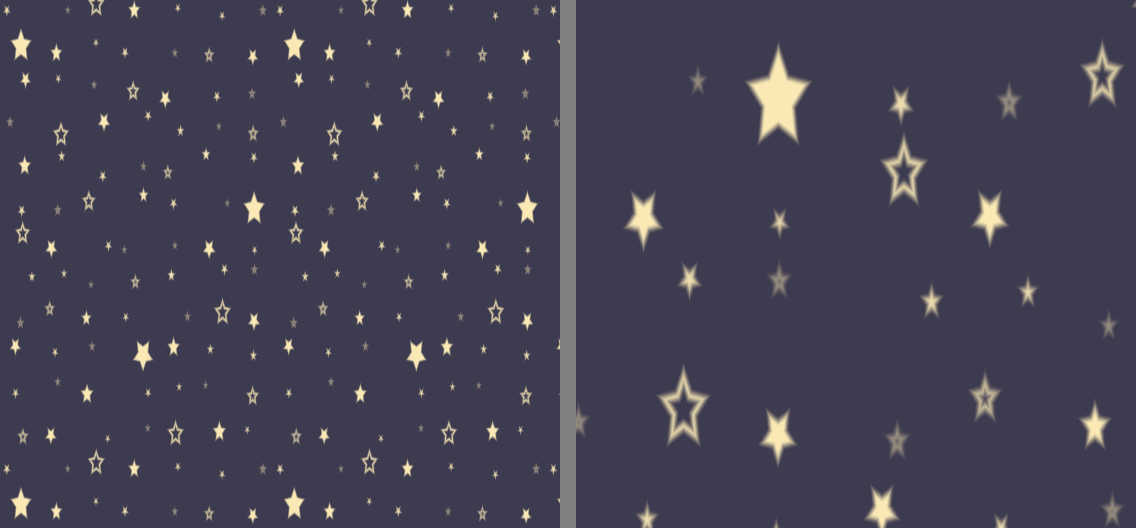
Left, the full canvas; right, a detail of the centre.
A Shadertoy shader for this pattern:

```glsl
#define NIGHT vec3(0.24, 0.23, 0.31)
#define CREAM vec3(0.98, 0.915, 0.71)
#define GRID vec2(7.0, 12.0)        // cells in one repeating tile
#define TILE vec2(0.488, 0.819)     // tile size in canvas widths
#define STRETCH 1.62                // height of a star against its width
#define INNER 0.52                  // valley radius against tip radius
#define STROKE 0.0013               // half width of an outline
#define SOFT 0.0019                 // half width of a soft edge
#define JITTER 0.74                 // wander inside a cell

// Star kinds: end of rank range, tip radius, outlined, opacity
const vec4 KINDS[8] = vec4[8](
    vec4( 3.0, 0.0185, 0.0, 1.0),
    vec4( 8.0, 0.0137, 1.0, 0.92),
    vec4(11.0, 0.0112, 1.0, 0.88),
    vec4(17.0, 0.0084, 1.0, 0.75),
    vec4(28.0, 0.0100, 0.0, 1.0),
    vec4(36.0, 0.0072, 0.0, 1.0),
    vec4(64.0, 0.0045, 0.0, 0.92),
    vec4(84.0, 0.0047, 1.0, 0.5));

vec3 hash32(vec2 p) {
    vec3 q = fract(vec3(p.xyx) * vec3(0.1031, 0.1030, 0.0973));
    q += dot(q, q.yxz + 33.33);
    return fract((q.xxy + q.yzz) * q.zyx);
}

// Signed distance to a five-pointed star, tip upward
float starDistance(vec2 p, float radius) {
    const float SECTOR = 0.62831853;
    float angle = abs(mod(atan(p.x, p.y) + SECTOR, 2.0 * SECTOR) - SECTOR);
    vec2 folded = length(p) * vec2(cos(angle), sin(angle));
    vec2 tip = vec2(radius, 0.0);
    vec2 edge = INNER * radius * vec2(cos(SECTOR), sin(SECTOR)) - tip;
    return dot(folded - tip, normalize(vec2(edge.y, -edge.x)));
}

// Coverage of the star that belongs to one cell
float starInCell(vec2 p, vec2 cell, vec2 cellSize) {
    vec2 id = mod(cell, GRID);
    vec3 rnd = hash32(id + 17.0);

    // A shuffled rank keeps the share of each kind exact and well spread
    float rank = mod((id.x + id.y * GRID.x) * 19.0, GRID.x * GRID.y);
    int k = 0;
    while (k < 7 && rank >= KINDS[k].x) k++;
    vec4 kind = KINDS[k];

    // Large stars wander less, so that they keep clear of their neighbours
    float wander = JITTER * (1.0 - 25.0 * kind.y);
    vec2 q = p - (cell + 0.5 + wander * (rnd.xy - 0.5)) * cellSize;
    q.y /= STRETCH;
    bool outlined = kind.z > 0.5;
    if (!outlined && rnd.z < 0.7) q.y = -q.y;

    // Small stars vary more in size
    float vary = k < 5 ? 0.08 : 0.25;
    float radius = kind.y * (1.0 + vary * (2.0 * fract(rnd.z * 7.0) - 1.0));
    float d = starDistance(q, radius);
    if (outlined) d = abs(d + STROKE) - STROKE;

    float soft = max(SOFT, 0.75 / iResolution.x);
    return kind.w * (1.0 - smoothstep(-soft, soft, d));
}

void mainImage(out vec4 fragColor, in vec2 fragCoord) {
    vec2 p = fragCoord / iResolution.x;
    vec2 cellSize = TILE / GRID;
    vec2 home = floor(p / cellSize);

    // Brightest star among the surrounding cells
    float glow = 0.0;
    for (int y = -1; y <= 1; y++)
        for (int x = -1; x <= 1; x++)
            glow = max(glow, starInCell(p, home + vec2(x, y), cellSize));

    fragColor = vec4(mix(NIGHT, CREAM, glow), 1.0);
}
```
